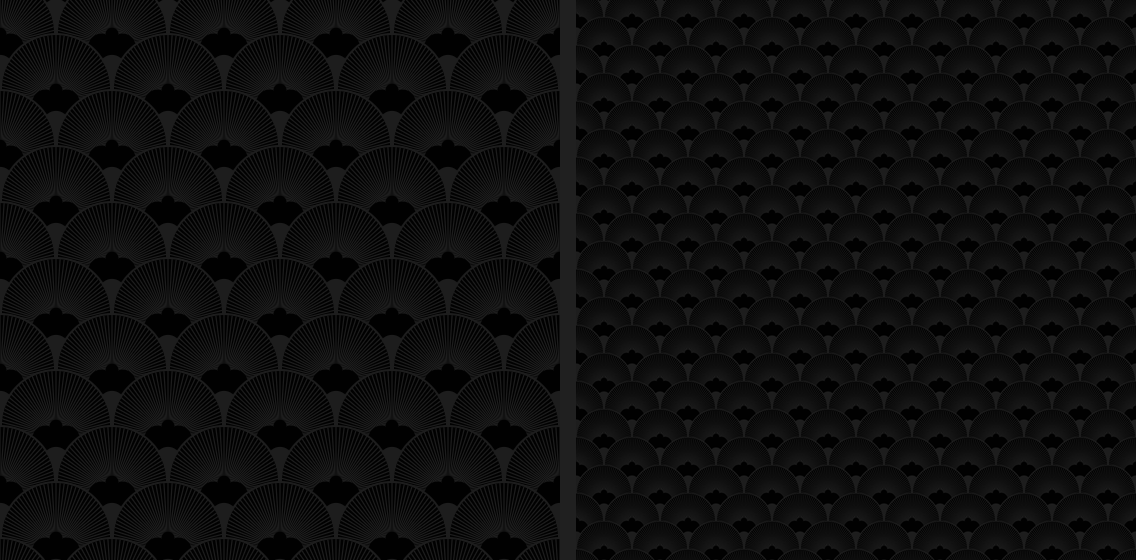
Left: one tile. Right: repeated 2 by 2.
Give the GLSL for this pattern, as a WebGL 1 fragment shader.

```glsl
precision highp float;
// Art deco fan scales: staggered rows of overlapping discs in grey on black.
// Each disc has a rim, rays from a low focus, a three-lobed dark heart and a
// grey stem. The lower row covers the upper one, so two layers are enough.

uniform vec2 u_resolution;

const float REPEATS = 5.0;        // fans across and down, in whole numbers
const vec2 FAN_ORIGIN = vec2(0.5, 0.205);
const float FAN_RADIUS = 0.5;     // lengths below are in fan widths
const float RIM_WIDTH = 0.018;
const float RAY_COUNT = 100.0;    // rays in a full turn
const float RAY_WIDTH = 0.0112;
const float FOCUS_Y = -0.1;
const vec3 BLACK = vec3(0.003);
const vec3 GREY = vec3(0.112);

// Coverage of a shape from its signed distance
float fill(float dist, float pixel) {
  return clamp(0.5 - dist / pixel, 0.0, 1.0);
}

float circle(vec2 p, vec2 center, float radius) {
  return length(p - center) - radius;
}

// Straight rays of constant width that merge towards the focus
float rays(vec2 p, float count, float width) {
  float stepAngle = 6.2831853 / count;
  float turn = atan(p.x, p.y) / stepAngle;
  float offset = abs(fract(turn + 0.5) - 0.5) * stepAngle;
  return length(p) * sin(offset) - 0.5 * width;
}

// Three lobes on top, open below
float heart(vec2 p) {
  vec2 m = vec2(abs(p.x), p.y);
  float lobes = min(circle(m, vec2(0.0, -0.01), 0.058),
                    circle(m, vec2(0.095, -0.12), 0.115));
  return min(lobes, p.y + 0.12);
}

// Round-topped column, trimmed to a wedge by the discs in front
float stem(vec2 p) {
  vec2 m = vec2(p.x, max(p.y, -0.315));
  m.y += 0.315;
  return length(m) - 0.12;
}

// Amount of grey inside one fan, centred on the origin
float fanInk(vec2 p, float pixel) {
  float ink = fill(rays(p - vec2(0.0, FOCUS_Y), RAY_COUNT, RAY_WIDTH), pixel);
  ink *= 1.0 - fill(heart(p), pixel);
  ink = max(ink, fill(stem(p), pixel));
  float rim = FAN_RADIUS - RIM_WIDTH - length(p);
  return max(ink, fill(rim, pixel));
}

// Position relative to the nearest fan of a row; odd rows shift by half
vec2 fanLocal(vec2 p, float row) {
  return vec2(fract(p.x - 0.5 * row + 0.5) - 0.5, p.y - 0.5 * row);
}

void main() {
  vec2 p = gl_FragCoord.xy / u_resolution * REPEATS - FAN_ORIGIN;
  float pixel = REPEATS / min(u_resolution.x, u_resolution.y);

  float row = floor(2.0 * p.y);
  vec2 front = fanLocal(p, row);
  vec2 back = fanLocal(p, row + 1.0);

  float cover = fill(circle(front, vec2(0.0), FAN_RADIUS), pixel);
  float ink = mix(fanInk(back, pixel), fanInk(front, pixel), cover);
  gl_FragColor = vec4(mix(BLACK, GREY, ink), 1.0);
}
```
